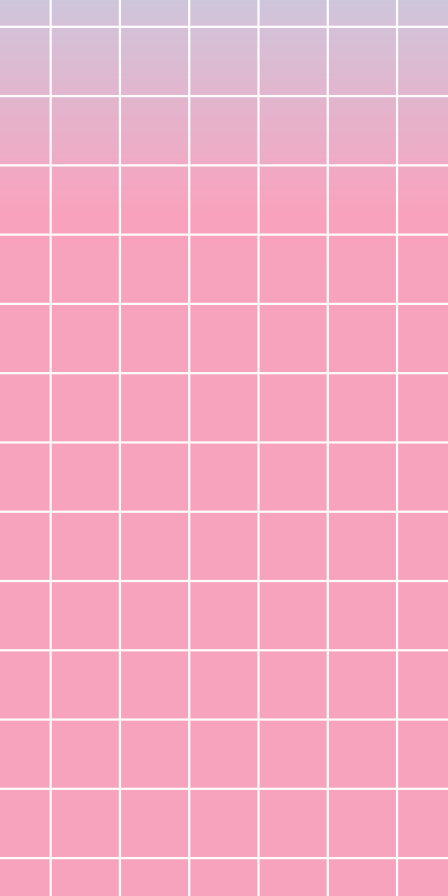
Give the GLSL for this pattern, as a Shadertoy shader.

```glsl
// Thin white square grid over a pink field that fades to pale lavender at the top.

// Distance to the nearest line of a repeating set.
vec2 lineDistance(vec2 p, vec2 firstLine, float cell) {
    return abs(fract((p - firstLine) / cell + 0.5) - 0.5) * cell;
}

void mainImage(out vec4 fragColor, in vec2 fragCoord) {
    // Canvas width is one unit.
    vec2 p = fragCoord / iResolution.x;
    float height = fragCoord.y / iResolution.y;
    float pixel = 1.0 / iResolution.x;

    // Background: flat pink, slightly warmer below the fade, then lavender.
    vec3 pink = mix(vec3(0.969, 0.639, 0.745), vec3(0.978, 0.635, 0.742),
                    smoothstep(0.70, 0.76, height));
    vec3 lavender = vec3(0.81, 0.775, 0.86);
    vec3 color = mix(pink, lavender, clamp((height - 0.76) / 0.24, 0.0, 1.0));

    // Grid lines with edges softened over one pixel.
    vec2 dist = lineDistance(p, vec2(0.1131, 0.0846), 0.15463);
    vec2 coverage = clamp((0.0025 - dist) / pixel + 0.5, 0.0, 1.0);
    color = mix(color, vec3(0.995, 0.985, 0.99), max(coverage.x, coverage.y));

    fragColor = vec4(color, 1.0);
}
```
